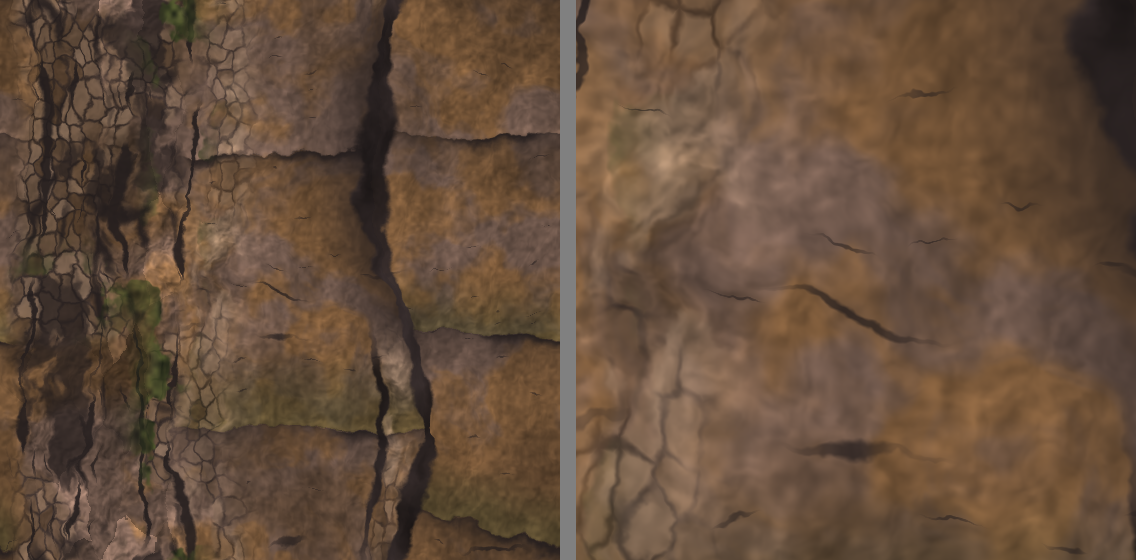
Left: the whole. Right: its middle third, enlarged.
Write a Shadertoy shader that draws this texture.

```glsl
// Weathered sandstone cliff: ochre blocks, dark fissures, a rubble band and green tufts.
const float TAU = 6.283185;

float hash(vec2 p) { return fract(sin(dot(p, vec2(127.1, 311.7))) * 43758.5); }
float wrapped(float x) { return fract(x + 0.5) - 0.5; }
float bump(float x, float width) { return exp(-x * x / (width * width)); }

// Value noise that wraps after a whole number of cells
float noise(vec2 uv, vec2 cells) {
    vec2 p = uv * cells, i = floor(p) + 0.5, f = fract(p);
    f = f * f * (3.0 - 2.0 * f);
    vec2 a = mod(i, cells) + cells, b = mod(i + 1.0, cells) + cells;
    return mix(mix(hash(a), hash(vec2(b.x, a.y)), f.x),
               mix(hash(vec2(a.x, b.y)), hash(b), f.x), f.y);
}

float fbm(vec2 uv, vec2 cells) {
    float sum = 0.0, amp = 0.516;
    for (int k = 0; k < 5; k++, cells *= 2.0, amp *= 0.5) sum += amp * noise(uv, cells);
    return sum;
}

// Wrapping Voronoi stones: x = distance to the joint, y = random id
vec2 stones(vec2 uv, vec2 cells) {
    vec2 p = uv * cells, i = floor(p) + 0.5, f = fract(p);
    float near = 9.0, second = 9.0, id = 0.0;
    for (int y = -1; y <= 1; y++)
    for (int x = -1; x <= 1; x++) {
        vec2 o = vec2(x, y), c = mod(i + o, cells);
        float d = length(o + 0.1 + 0.8 * vec2(hash(c), hash(c + 57.0)) - f);
        if (d < near) { second = near; near = d; id = hash(c + 19.0); }
        else second = min(second, d);
    }
    return vec2(second - near, id);
}

// Short tapered cracks along x, at most one per cell
float cracks(vec2 p, vec2 cells, float share) {
    vec2 q = p * cells, c = mod(floor(q) + 0.5, cells), f = fract(q) - 0.5;
    f.y -= 0.5 * (hash(c) - 0.5) + 0.9 * (hash(c + 7.0) - 0.5) * f.x;
    float taper = 1.0 - smoothstep(0.0, 0.15 + 0.3 * hash(c + 5.0), abs(f.x));
    float w = 0.02 + 0.08 * taper * hash(c + 3.0);
    return step(hash(c + 11.0), share) * taper * (1.0 - smoothstep(0.3 * w, w, abs(f.y)));
}

void mainImage(out vec4 fragColor, in vec2 fragCoord) {
    vec2 uv = fragCoord / iResolution.xy;
    vec2 warp = vec2(fbm(uv, vec2(5.0)), fbm(uv + 0.37, vec2(6.0))) - 0.5;
    vec2 jag = vec2(fbm(uv + 0.1, vec2(26.0)), fbm(uv + 0.6, vec2(28.0))) - 0.5;
    vec2 p = uv + 0.06 * warp + 0.03 * jag;
    vec3 ochre = vec3(0.47, 0.34, 0.22), greyBrown = vec3(0.405, 0.32, 0.277);
    vec3 umber = vec3(0.30, 0.22, 0.15), pale = vec3(0.62, 0.51, 0.42);
    vec3 olive = vec3(0.29, 0.26, 0.16), shade = vec3(0.14, 0.115, 0.115);

    // Layout: fissures, rubble band, and courses of blocks between them
    float mainGap = wrapped(p.x - 0.71 - 0.045 * sin(TAU * p.y));
    float sideGap = wrapped(p.x - 0.335 + 0.02 * sin(TAU * p.y));
    float rubble = 1.0 - smoothstep(0.12, 0.17, abs(wrapped(p.x - 0.18)));
    float block = 1.0 - rubble, right = step(0.0, mainGap), rows = 2.0 + right;
    float slope = 0.12 * right * mainGap * (1.0 + cos(TAU * (p.y - 0.15)));
    float course = (p.y + slope) * rows - mix(0.47, 0.28, right);
    float topCourse = step(rows - 1.0, mod(floor(course) + 0.5, rows));
    float ledge = wrapped(course) / rows;

    // Stone colour
    float tone = fbm(uv + warp, vec2(3.0, 2.0)) + block * 0.1 * topCourse + 0.12 * rubble;
    vec3 col = mix(ochre, greyBrown, smoothstep(0.5, 0.7, tone));
    col = mix(col, umber, 0.6 * smoothstep(0.53, 0.74, fbm(uv + 0.3, vec2(4.0, 5.0))));
    float damp = (1.0 - smoothstep(0.0, 0.33, fract(course))) * (1.0 - topCourse) * block;
    col = mix(col, olive, 0.7 * damp);
    float low = smoothstep(0.0, 0.8, -cos(TAU * (uv.y - 0.7)));
    float scar = bump(sideGap - 0.05, 0.045) + low * bump(mainGap + 0.045, 0.035);
    col = mix(col, pale, 0.7 * scar * smoothstep(0.47, 0.6, fbm(p + 0.2, vec2(14.0, 10.0))));

    // Upright streaks, relief lit from above, and grain
    col *= 0.84 + 0.34 * fbm(uv, vec2(20.0, 3.0));
    float crumble = max(rubble, 0.8 * scar);
    float relief = fbm(p + vec2(-0.003, 0.005), vec2(14.0, 11.0)) - fbm(p, vec2(14.0, 11.0));
    col *= 1.0 - mix(1.9, 4.5, crumble) * relief;
    col *= 0.82 + 0.21 * noise(uv, vec2(130.0, 110.0)) + 0.15 * noise(uv, vec2(70.0, 50.0));

    // Rubble: tall slabs of differing tone, broken into chips
    vec2 slab = stones(p, vec2(16.0, 6.0)), chip = stones(p, vec2(38.0, 28.0));
    float broken = crumble * smoothstep(0.46, 0.54, fbm(uv + 0.53, vec2(7.0, 5.0)));
    col *= mix(1.0, 0.78 + 0.55 * slab.y, rubble);
    vec3 chipColor = mix(shade, mix(umber, pale, chip.y), smoothstep(0.0, 0.25, chip.x));
    col = mix(col, chipColor, 0.6 * broken);
    float open = smoothstep(0.45, 0.8, noise(uv + 0.7, vec2(18.0, 14.0)));
    float dark = rubble * open * (1.0 - smoothstep(0.03, 0.1 + 0.15 * open, slab.x));
    dark = max(dark, 0.75 * rubble * smoothstep(0.6, 0.68, fbm(p + 0.8, vec2(14.0, 8.0))));

    // Broken upright fissures, then small cracks and pits
    for (float k = 0.0; k < 4.0; k++) {
        float gap = abs(wrapped(p.x - 0.07 - 0.086 * k + 0.018 * sin(TAU * p.y + 2.0 * k)));
        float n = noise(uv + 0.23 * k, vec2(6.0, 13.0));
        float w = 0.003 + 0.014 * smoothstep(0.45, 0.9, n);
        dark = max(dark, smoothstep(0.3, 0.55, n) * (1.0 - smoothstep(0.4 * w, w, gap)));
    }
    dark = max(dark, 0.8 * block * cracks(p, vec2(5.0, 11.0), 0.22));
    dark = max(dark, 0.6 * block * cracks(p + 0.3, vec2(17.0, 31.0), 0.16));
    dark = max(dark, 0.8 * rubble * cracks(p.yx, vec2(9.0, 24.0), 0.5));

    // Ledges: lit lip above, shadow below
    float under = block * (1.0 - smoothstep(-0.002, 0.002, ledge)), drop = min(ledge, 0.0);
    float bold = smoothstep(0.25, 0.6, noise(uv, vec2(11.0, 5.0)));
    col *= 1.0 + 0.12 * block * bump(ledge - 0.007, 0.006);
    col = mix(col, shade, 0.45 * under * exp(drop / 0.04));
    dark = max(dark, under * bump(drop, 0.003 + 0.009 * bold) * (0.3 + 0.7 * bold));
    col = mix(col, shade, 0.9 * dark);

    // Main fissure with a soft shadow on its left and a thin lower branch
    float wide = 0.004 + 0.02 * bump(wrapped(uv.y - 0.73), 0.14) + 0.026 * noise(uv, vec2(9.0, 17.0));
    float gloom = smoothstep(-0.13, 0.0, mainGap) * (1.0 - right);
    col = mix(col, shade, 0.7 * gloom * (1.0 - low));
    float cleft = 1.0 - smoothstep(0.6 * wide, wide, abs(mainGap));
    cleft = max(cleft, low * (1.0 - smoothstep(0.2 * wide, 0.5 * wide, abs(mainGap + 0.075))));
    col = mix(col, shade * (0.4 + 1.4 * fbm(p, vec2(24.0, 12.0))), 0.95 * cleft);

    // Tufts of green rooted in the rubble
    float tuft = smoothstep(0.54, 0.61, fbm(uv + 0.61, vec2(15.0, 12.0)));
    tuft *= max(bump(sideGap + 0.03, 0.045), 0.8 * rubble * bump(wrapped(uv.y - 0.48), 0.06));
    vec3 leaf = mix(vec3(0.07, 0.1, 0.06), vec3(0.33, 0.37, 0.18), noise(uv, vec2(90.0, 80.0)));
    fragColor = vec4(clamp(mix(col, leaf, 0.85 * tuft), 0.0, 1.0), 1.0);
}
```
